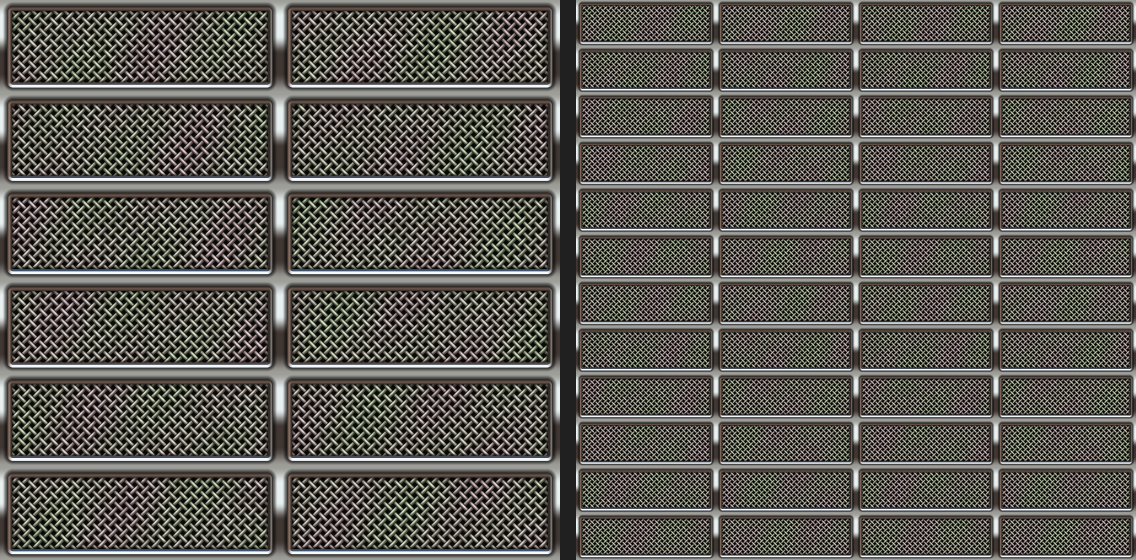
Left, the tile; right, the same tile 2 across and 2 down.
Write a Shadertoy shader that draws this texture.

```glsl
// Polished metal grille: 2 x 6 rounded windows filled with woven diagonal wire mesh.

const float PI = 3.14159265;
const vec2 GRID = vec2(2.0, 6.0);          // windows across and down
const float MESH = 52.0;                   // wire crossings across the canvas
const float WIRE = 0.235;                  // wire half width, in wire spacings
const vec2 WINDOW = vec2(1.425, 0.438);    // half size, in row heights
const float CORNER = 0.065;
const float RIM = 0.055;

const vec3 HOLE = vec3(0.035, 0.035, 0.03);
const vec3 WIRE_DARK = vec3(0.20, 0.18, 0.14);
const vec3 WIRE_LIGHT = vec3(0.86, 0.86, 0.82);
const vec3 BROWN = vec3(0.40, 0.32, 0.28);
const vec3 DARK_STEEL = vec3(0.25, 0.215, 0.20);
const vec3 MID_STEEL = vec3(0.62, 0.62, 0.60);
const vec3 BRIGHT_STEEL = vec3(0.91, 0.94, 0.94);
const vec3 BLUE_STEEL = vec3(0.24, 0.32, 0.42);

float hash(vec2 p) {
    vec3 q = fract(p.xyx * vec3(0.1031, 0.1030, 0.0973));
    q += dot(q, q.yzx + 33.33);
    return fract((q.x + q.y) * q.z);
}

float roundBox(vec2 p, vec2 halfSize, float radius) {
    vec2 e = abs(p) - halfSize + radius;
    return length(max(e, 0.0)) + min(max(e.x, e.y), 0.0) - radius;
}

vec2 boxNormal(vec2 p) {
    vec2 h = vec2(0.002, 0.0);
    vec2 g = vec2(roundBox(p + h.xy, WINDOW, CORNER) - roundBox(p - h.xy, WINDOW, CORNER),
                  roundBox(p + h.yx, WINDOW, CORNER) - roundBox(p - h.yx, WINDOW, CORNER));
    return g / max(length(g), 1e-5);
}

float band(float x, float centre, float width) {
    float k = (x - centre) / width;
    return exp(-k * k);
}

// Rounded wire: s runs across it from -1 to 1, lift is its weave height
vec3 wireColor(float s, float lift, float glintSide, float wear) {
    float body = sqrt(max(1.0 - s * s, 0.0));
    float glint = band(s, glintSide, 0.55);
    float light = (0.2 * body + 0.85 * glint) * (0.70 + 0.30 * lift);
    return mix(WIRE_DARK, WIRE_LIGHT, clamp(light * wear, 0.0, 1.0));
}

vec3 wovenMesh(vec2 uv, float pixel) {
    vec2 w = MESH * vec2(uv.x + uv.y, uv.x - uv.y);
    vec2 id = round(w);
    vec2 off = w - id;
    float soft = 0.75 * MESH * pixel;
    vec2 cover = 1.0 - smoothstep(WIRE - soft, WIRE + soft, abs(off));
    vec2 lift = vec2(cos(PI * (w.y + id.x)), -cos(PI * (w.x + id.y)));

    // Crossing indices wrap with the canvas
    vec2 crossing = mod(vec2(id.x + id.y, id.x - id.y), 2.0 * MESH);
    float wear = 0.88 + 0.26 * hash(crossing);
    vec3 falling = wireColor(off.x / WIRE, lift.x, 0.2, wear);
    vec3 rising = wireColor(off.y / WIRE, lift.y, -0.4, wear * 0.92);

    // The wire below goes first, shaded beside the one above
    bool firstOver = lift.x > lift.y;
    vec3 under = firstOver ? rising : falling;
    vec3 over = firstOver ? falling : rising;
    vec2 order = firstOver ? cover.yx : cover;
    float overDist = firstOver ? abs(off.x) : abs(off.y);
    under *= mix(0.55, 1.0, smoothstep(WIRE, WIRE + 0.17, overDist));
    vec3 col = mix(mix(HOLE, under, order.x), over, order.y);

    // Faint drifting green and rose reflections
    float drift = sin(2.0 * PI * (3.0 * uv.x + uv.y)) + sin(2.0 * PI * (5.0 * uv.x - 4.0 * uv.y));
    return col * (1.0 + 0.025 * drift * vec3(-1.0, 1.0, -1.0));
}

// Steel reflecting a bright sky above a dark horizon; y runs up one row
vec3 steelFrame(float y, float dist) {
    vec3 col = mix(MID_STEEL, DARK_STEEL, smoothstep(0.0, 0.22, y));
    col = mix(col, BRIGHT_STEEL, smoothstep(0.42, 0.62, y));
    col = mix(col, MID_STEEL, smoothstep(0.82, 1.0, y));
    return col * mix(0.38, 1.0, smoothstep(0.0, 0.052, dist));
}

// Bevelled rim: t runs from its outer edge (0) to its inner edge (1)
vec3 rimColor(float t, vec2 n) {
    vec3 top = mix(DARK_STEEL * 0.65, BROWN, band(t, 0.58, 0.32));
    vec3 bottom = mix(BROWN * 0.8, BLUE_STEEL, band(t, 0.72, 0.16));
    bottom = mix(bottom, vec3(0.96, 0.98, 1.0), 1.0 - smoothstep(0.45, 0.65, t));
    vec3 left = mix(DARK_STEEL * 0.7, BROWN * 1.35, band(t, 0.45, 0.28));
    vec3 right = mix(DARK_STEEL * 0.75, MID_STEEL * 0.8, band(t, 0.35, 0.18));
    vec3 vertical = n.y > 0.0 ? top : bottom;
    vec3 side = n.x > 0.0 ? right : left;
    return mix(side, vertical, n.y * n.y);
}

void mainImage(out vec4 fragColor, in vec2 fragCoord) {
    vec2 uv = fragCoord / iResolution.xy;
    float pixel = 1.0 / iResolution.y;
    vec2 cell = fract(uv * GRID);
    vec2 p = (cell - 0.5) * vec2(GRID.y / GRID.x, 1.0);
    float dist = roundBox(p, WINDOW, CORNER);
    float soft = 0.6 * GRID.y * pixel;

    vec3 mesh = wovenMesh(uv, pixel);
    mesh *= mix(0.45, 1.0, smoothstep(0.0, 0.035, -dist - RIM));
    vec3 rim = rimColor(clamp(-dist / RIM, 0.0, 1.0), boxNormal(p));
    vec3 col = mix(mesh, rim, smoothstep(-soft, soft, dist + RIM));
    col = mix(col, steelFrame(cell.y, dist), smoothstep(-soft, soft, dist));
    fragColor = vec4(col, 1.0);
}
```
